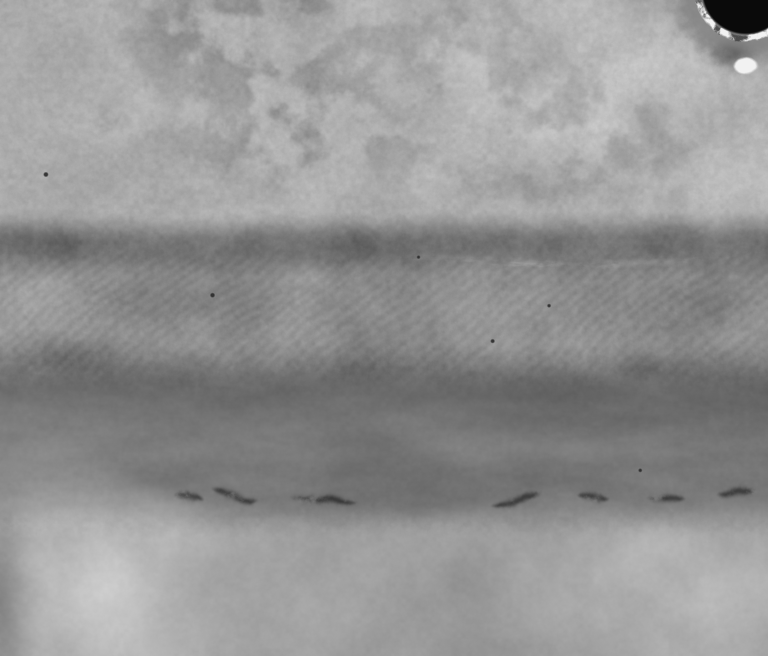
Reproduce this texture procedurally as a Shadertoy shader.

```glsl
// A grey, worn plaster-like surface with two soft horizontal folds and a drilled hole.
// A smooth vertical tone profile carries the folds; fractal value noise adds
// clouds, stains and grain, and distance functions place hole, cracks and specks.

float hash(vec2 cell) {
    vec3 h = fract(vec3(cell.xyx) * 0.1031);
    h += dot(h, h.yzx + 33.33);
    return fract((h.x + h.y) * h.z);
}

float valueNoise(vec2 p) {
    vec2 i = floor(p), f = fract(p);
    f = f * f * (3.0 - 2.0 * f);
    float near = mix(hash(i), hash(i + vec2(1, 0)), f.x);
    float far = mix(hash(i + vec2(0, 1)), hash(i + vec2(1, 1)), f.x);
    return mix(near, far, f.y);
}

float fbm(vec2 p) {
    float sum = 0.0, amp = 0.5;
    for (int i = 0; i < 5; i++) {
        sum += amp * valueNoise(p);
        p = mat2(1.6, 1.2, -1.2, 1.6) * p + 17.3;
        amp *= 0.5;
    }
    return sum / 0.97;
}

// Soft elliptical spot, 1 at its centre
float glow(vec2 p, vec2 centre, vec2 radius) {
    vec2 d = (p - centre) / radius;
    return exp(-dot(d, d));
}

// Brightness of the folded surface from top to bottom
float foldTone(vec2 p) {
    float y = p.y + 0.014 * (fbm(p * vec2(5, 9)) - 0.5);
    float leftSide = 1.0 - smoothstep(0.08, 0.34, p.x);
    float tone = mix(0.665, 0.425, smoothstep(0.318, 0.37, y));
    tone = mix(tone, 0.545, smoothstep(0.378, 0.43, y));
    tone = mix(tone, 0.415, smoothstep(0.515, 0.58, y + 0.02 * leftSide));
    tone = mix(tone, 0.465, smoothstep(0.59, 0.70, y));
    tone = mix(tone, 0.64, smoothstep(0.757 - 0.1 * leftSide, 0.825, y));
    return tone;
}

// Broad light and dark areas
float broadLight(vec2 p) {
    float light = 0.13 * glow(p, vec2(0.14, 0.91), vec2(0.13, 0.13));
    light += 0.06 * glow(p, vec2(1.1, 0.88), vec2(0.2, 0.1));
    light -= 0.03 * glow(p, vec2(0.66, 0.92), vec2(0.17, 0.12));
    light += 0.08 * glow(p, vec2(0.03, 0.47), vec2(0.14, 0.06));
    light += 0.06 * glow(p, vec2(0.0, 0.64), vec2(0.13, 0.07));
    light += 0.05 * glow(p, vec2(0.9, 0.14), vec2(0.4, 0.16));
    light -= 0.13 * glow(p, vec2(0.0, 0.93), vec2(0.035, 0.16));
    return light;
}

// Blotchy stains on the upper face, strongest in a few areas
float stains(vec2 p) {
    float area = glow(p, vec2(0.34, 0.05), vec2(0.17, 0.1));
    area += glow(p, vec2(0.44, 0.21), vec2(0.15, 0.08));
    area += 0.7 * glow(p, vec2(0.88, 0.22), vec2(0.22, 0.12));
    area += glow(p, vec2(0.16, 0.195), vec2(0.025, 0.025));
    area += 0.5 * glow(p, vec2(0.67, 0.06), vec2(0.22, 0.13));
    return min(area, 1.0) * smoothstep(0.43, 0.66, fbm(p * 17.0 + 4.0));
}

// Fine slanted fibres on the middle strip, with a pale streak at its top
float fibres(vec2 p) {
    float strip = smoothstep(0.37, 0.41, p.y) * (1.0 - smoothstep(0.54, 0.59, p.y));
    float bend = 9.0 * fbm(p * 4.0);
    float hatch = sin(260.0 * p.x + 330.0 * p.y + 3.0 * bend);
    float streakY = 0.397 + 0.007 * sin(9.0 * p.x);
    float streak = glow(p, vec2(0.84, streakY), vec2(0.2, 0.006));
    return strip * 0.012 * hatch + 0.09 * streak * smoothstep(0.3, 0.7, fbm(p * vec2(25, 90)));
}

// Ragged tapering cracks: x, y, half length, slope
float cracks(vec2 p) {
    vec4 marks[7] = vec4[7](
        vec4(0.288, 0.758, 0.025, 0.1), vec4(0.358, 0.756, 0.038, 0.28),
        vec4(0.494, 0.764, 0.055, 0.1), vec4(0.787, 0.760, 0.042, -0.3),
        vec4(0.904, 0.758, 0.027, 0.05), vec4(1.015, 0.759, 0.032, 0.0),
        vec4(1.125, 0.752, 0.035, -0.1));
    float dark = 0.0;
    float wobble = 0.014 * (fbm(p * vec2(32, 20)) - 0.5);
    for (int i = 0; i < 7; i++) {
        vec2 d = p - marks[i].xy;
        float taper = max(0.0, 1.0 - pow(d.x / marks[i].z, 2.0));
        float across = (d.y - marks[i].w * d.x + wobble) / (0.002 + 0.004 * taper);
        dark = max(dark, smoothstep(0.0, 0.7, taper) * exp(-across * across));
    }
    return dark * smoothstep(0.2, 0.55, fbm(p * 45.0));
}

float specks(vec2 p, float aa) {
    vec2 spots[6] = vec2[6](vec2(0.07, 0.266), vec2(0.324, 0.45), vec2(0.837, 0.466),
        vec2(0.751, 0.52), vec2(0.976, 0.717), vec2(0.638, 0.392));
    float dark = 0.0;
    for (int i = 0; i < 6; i++) {
        float radius = 0.0022 + 0.0013 * hash(spots[i] * 97.0);
        dark = max(dark, 1.0 - smoothstep(radius - aa, radius + aa, length(p - spots[i])));
    }
    return dark;
}

// Black hole with a chipped pale rim, grey halo and a white droplet
float addHole(float tone, vec2 p, float aa) {
    float chips = fbm(p * 75.0);
    float r = length(p - vec2(1.137, -0.015));
    float halo = 1.0 - smoothstep(0.085, 0.14, r + 0.03 * (chips - 0.5));
    tone = mix(tone, 0.47, 0.75 * halo);
    tone -= 0.16 * glow(p, vec2(1.115, 0.087), vec2(0.03, 0.02));
    float rim = 1.0 - smoothstep(0.003, 0.007, abs(r - 0.073 + 0.008 * (chips - 0.5)));
    tone = mix(tone, mix(0.3, 0.95, smoothstep(0.3, 0.55, chips)), rim);
    tone = mix(0.04, tone, smoothstep(0.066 - aa, 0.068 + aa, r));
    float drop = length((p - vec2(1.137, 0.1)) / vec2(0.019, 0.013)) + 0.3 * (chips - 0.5);
    return mix(tone, 0.95, 1.0 - smoothstep(0.75, 1.1, drop));
}

void mainImage(out vec4 fragColor, in vec2 fragCoord) {
    // Height units, measured down from the top edge
    vec2 p = vec2(fragCoord.x, iResolution.y - fragCoord.y) / iResolution.y;
    float aa = 1.0 / iResolution.y;
    float upper = 1.0 - smoothstep(0.3, 0.36, p.y);
    float lower = smoothstep(0.76, 0.84, p.y);
    float tone = foldTone(p) + broadLight(p);

    // Clouds stretch sideways on the dark slope
    float slope = smoothstep(0.55, 0.61, p.y) * (1.0 - lower);
    float clouds = mix(fbm(p * 11.0), fbm(p * vec2(7, 22)), slope) - 0.5;
    float calmLeft = mix(1.0, smoothstep(0.08, 0.24, p.x), 0.75 * upper);
    tone += clouds * mix(0.19, 0.13, max(slope, lower)) * calmLeft;
    tone -= 0.13 * upper * stains(p);
    tone += fibres(p);
    tone += (fbm(p * 130.0) - 0.5) * mix(0.085, 0.035, max(slope, lower));

    tone -= 0.22 * cracks(p);
    tone = mix(tone, 0.16, 0.9 * specks(p, aa));
    tone = addHole(tone, p, aa);
    fragColor = vec4(vec3(clamp(tone, 0.0, 1.0)), 1.0);
}
```
